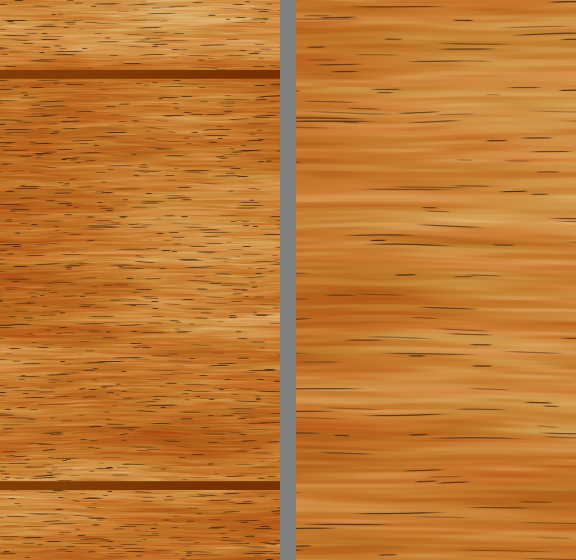
Left: the whole. Right: its middle third, enlarged.
A Shadertoy shader for this texture:

```glsl
// Warm wooden planks with fine horizontal grain, split by two dark grooves.
// Stretched value noise gives the tone and crisp fibres; jittered cells
// scatter thin dark pores along the grain.

// Integer hash of a lattice cell, giving two values in 0..1
vec2 hash2(vec2 cell) {
    uvec2 q = uvec2(ivec2(cell)) * uvec2(1597334673u, 3812015801u);
    uint n = (q.x ^ q.y) * 1597334673u;
    n = (n ^ (n >> 15)) * 2246822519u;
    n ^= n >> 13;
    uint m = n * 3266489917u;
    m ^= m >> 16;
    return vec2(n & 65535u, m & 65535u) / 65535.0;
}

float valueNoise(vec2 p) {
    vec2 i = floor(p), f = fract(p);
    f = f * f * (3.0 - 2.0 * f);
    float low = mix(hash2(i).x, hash2(i + vec2(1, 0)).x, f.x);
    float high = mix(hash2(i + vec2(0, 1)).x, hash2(i + vec2(1, 1)).x, f.x);
    return mix(low, high, f.y);
}

float fbm(vec2 p) {
    float sum = 0.0, weight = 0.5;
    for (int i = 0; i < 5; i++) {
        sum += weight * valueNoise(p);
        p = p * vec2(1.8, 2.1) + vec2(17.3, 9.1);
        weight *= 0.52;
    }
    return sum;
}

// Thin fibres: each row is shifted so their ends do not line up
float fibreRows(vec2 p, vec2 scale, float seed) {
    float y = p.y * scale.y, row = floor(y);
    vec2 rowShift = 50.0 * vec2(hash2(vec2(row, seed)).x, hash2(vec2(row + 1.0, seed)).x);
    float below = valueNoise(vec2(p.x * scale.x + rowShift.x, row + 0.5));
    float above = valueNoise(vec2(p.x * scale.x + rowShift.y, row + 1.5));
    return mix(below, above, smoothstep(0.25, 0.75, y - row)) - 0.5;
}

// Coverage of one layer of short thin dashes
float poreLayer(vec2 p, float seed, float pixel) {
    vec2 grid = p * vec2(6.0, 85.0) + seed * vec2(0.37, 0.41);
    float row = floor(grid.y);
    grid.x += 9.0 * hash2(vec2(row, seed + 300.0)).x;
    vec2 cell = floor(grid);
    vec2 size = hash2(cell + seed * 57.0);
    vec2 place = hash2(cell + seed * 91.0 + 400.0);

    float halfLength = mix(0.07, 0.4, size.x * size.x);
    float along = fract(grid.x) - mix(halfLength, 1.0 - halfLength, place.x);
    float across = fract(grid.y) - mix(0.3, 0.7, place.y) - along * (size.y - 0.5) * 0.6;

    // Taper the ends and fade the edge over about one pixel
    float taper = 1.0 - smoothstep(0.4, 1.0, abs(along) / halfLength);
    float body = 1.0 - smoothstep(0.0, 0.0005 + 0.8 * pixel, abs(across) / 85.0);
    float present = step(0.7, hash2(cell + seed * 23.0 + 700.0).y);
    return present * taper * body * mix(0.35, 1.0, size.y);
}

void mainImage(out vec4 fragColor, in vec2 fragCoord) {
    vec2 p = fragCoord / iResolution.xy * vec2(1.0, 2.0);
    float pixel = 2.0 / iResolution.y;

    // Let the grain drift gently up and down along its length
    vec2 grain = p;
    grain.y += 0.012 * (valueNoise(p * vec2(2.5, 5.0) + 40.0) - 0.5)
             + 0.005 * (valueNoise(p * vec2(9.0, 30.0) + 80.0) - 0.5);

    // Broad patches, streaks and fine fibres
    float patches = fbm(grain * vec2(1.4, 7.0) + vec2(5.0, 31.0)) - 0.5;
    float streaks = fibreRows(grain, vec2(3.0, 62.0), 120.0);
    float fibres = fibreRows(grain, vec2(6.0, 135.0), 210.0);
    float threads = fibreRows(grain, vec2(13.0, 230.0), 330.0);
    float tone = 0.47 + 1.05 * patches + 0.26 * streaks + 0.36 * fibres + 0.36 * threads;

    // Wood ramp from red brown to pale honey
    vec3 color = mix(vec3(0.66, 0.31, 0.07), vec3(0.71, 0.38, 0.11), smoothstep(0.0, 0.25, tone));
    color = mix(color, vec3(0.77, 0.47, 0.17), smoothstep(0.22, 0.5, tone));
    color = mix(color, vec3(0.82, 0.57, 0.28), smoothstep(0.45, 0.74, tone));
    color = mix(color, vec3(0.87, 0.69, 0.43), smoothstep(0.7, 1.0, tone));

    // Reddish and olive tints along the fibres
    color += fibreRows(grain, vec2(5.0, 110.0), 510.0) * vec3(-0.04, 0.05, 0.01);

    // Dark pores
    float pores = 0.0;
    for (float layer = 1.0; layer < 4.0; layer++)
        pores = max(pores, poreLayer(grain, layer, pixel));
    color = mix(color, vec3(0.22, 0.12, 0.05), 0.85 * pores);

    // Flat grooves mirrored about the middle, a little darker to the right
    float groove = abs(abs(p.y - 1.0) - 0.7344) - 0.0156;
    vec3 grooveColor = mix(vec3(0.51, 0.235, 0.02), vec3(0.47, 0.195, 0.0),
                           smoothstep(0.2, 0.9, p.x + 0.3 * patches));
    color = mix(color, grooveColor, smoothstep(0.5, -0.5, groove / pixel));

    fragColor = vec4(color, 1.0);
}
```
